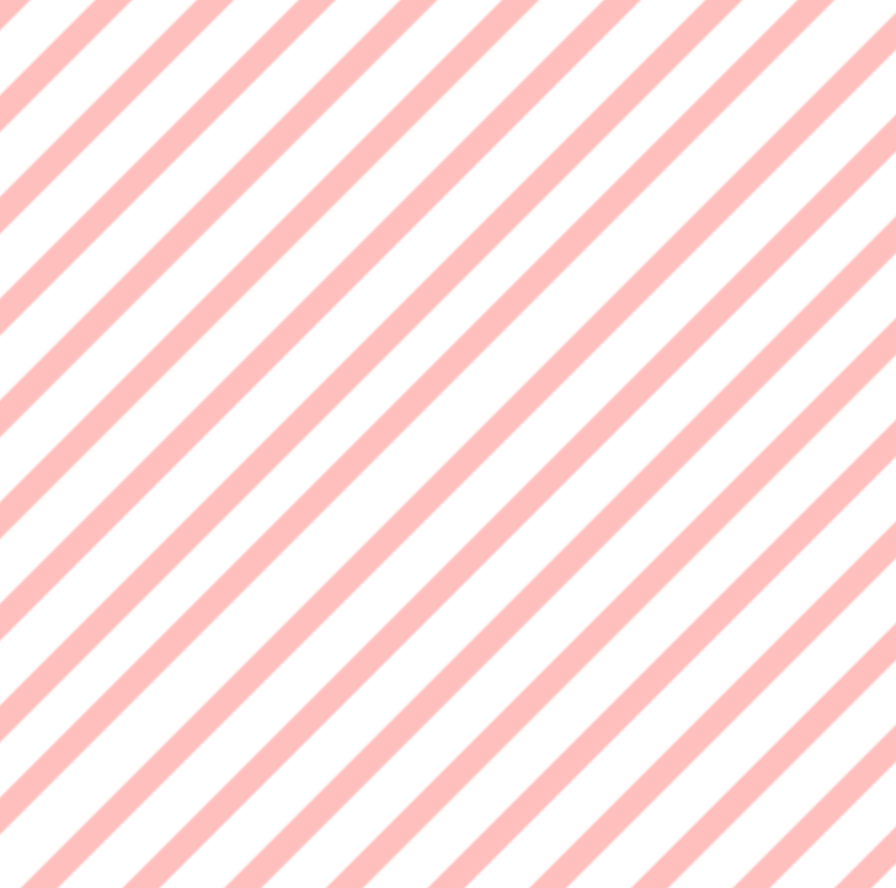
This pattern is drawn by a Shadertoy shader. Its source:

```glsl
#define PERIOD 0.11454        // stripe spacing along x, in canvas heights
#define PHASE 0.0134          // centre of stripe zero, from the top left corner
#define STRIPE_WIDTH 0.0417   // horizontal width of a stripe
#define EDGE_SOFTNESS 0.0036  // half width of the soft edge
#define ODD_STRIPE 8.0        // the one stripe that sits off the regular spacing
#define ODD_SHIFT -0.0108
#define PAPER vec3(1.0)
#define PINK vec3(1.0, 0.75, 0.74)

// Signed horizontal distance to the nearest stripe, negative inside
float stripeDistance(float along) {
    float index = floor((along - PHASE) / PERIOD + 0.5);
    float centre = PHASE + index * PERIOD;
    if (index == ODD_STRIPE) centre += ODD_SHIFT;
    return abs(along - centre) - 0.5 * STRIPE_WIDTH;
}

void mainImage(out vec4 fragColor, in vec2 fragCoord) {
    vec2 uv = fragCoord / iResolution.y;

    // Rising diagonals: constant sum of x and depth below the top edge
    float along = uv.x + 1.0 - uv.y;

    // Soft edge, never narrower than one pixel
    float blur = max(EDGE_SOFTNESS, 1.0 / iResolution.y);
    float ink = 1.0 - smoothstep(-blur, blur, stripeDistance(along));

    fragColor = vec4(mix(PAPER, PINK, ink), 1.0);
}
```
